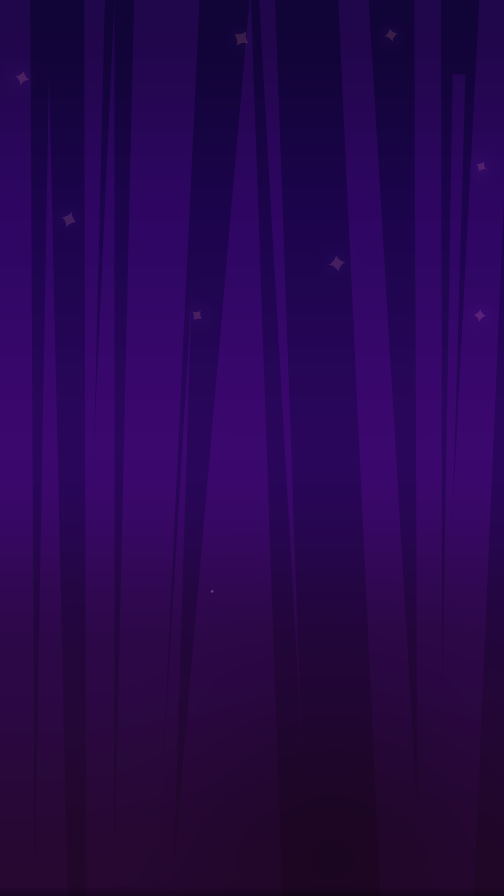
A Shadertoy shader for this background:

```glsl
// Each band: left edge at top and bottom, right edge at top and bottom
const vec4 TRUNKS[8] = vec4[8](
    vec4(0.060, 0.069, 0.167, 0.171), vec4(0.208, 0.165, 0.227, 0.145),
    vec4(0.227, 0.227, 0.266, 0.2255), vec4(0.396, 0.311, 0.495, 0.340),
    vec4(0.498, 0.560, 0.671, 0.755), vec4(0.7315, 0.838, 0.822, 0.829),
    vec4(0.875, 0.878, 0.951, 0.8585), vec4(1.017, 0.940, 1.1, 1.1));
const vec4 GAPS[4] = vec4[4](
    vec4(0.0998, 0.0683, 0.094, 0.1343), vec4(0.416, 0.3075, 0.398, 0.3432),
    vec4(0.514, 0.616, 0.546, 0.609), vec4(0.9007, 0.8708, 0.9278, 0.8762));
const vec2 SPARKLES[8] = vec2[8](
    vec2(0.044, 0.087), vec2(0.479, 0.043), vec2(0.776, 0.039), vec2(0.955, 0.186),
    vec2(0.137, 0.245), vec2(0.669, 0.294), vec2(0.391, 0.352), vec2(0.952, 0.352));

// Coverage of a tapering band; it vanishes where its edges cross
float taperedBand(vec2 p, vec4 edges, float px) {
    float left = mix(edges.x, edges.y, p.y);
    float right = mix(edges.z, edges.w, p.y);
    return clamp(min(p.x - left, right - p.x) / px + 0.5, 0.0, 1.0);
}

vec3 skyColor(float depth) {
    vec3 c = mix(vec3(0.125, 0.025, 0.29), vec3(0.185, 0.025, 0.39), smoothstep(0.0, 0.28, depth));
    c = mix(c, vec3(0.23, 0.03, 0.43), smoothstep(0.25, 0.5, depth));
    c = mix(c, vec3(0.175, 0.03, 0.28), smoothstep(0.5, 0.74, depth));
    return mix(c, vec3(0.15, 0.03, 0.19), smoothstep(0.7, 1.0, depth));
}

// Four-pointed star with concave sides
float sparkle(vec2 p, float radius, float px) {
    vec2 a = pow(abs(p), vec2(0.7));
    return 1.0 - smoothstep(radius - px, radius + px, pow(a.x + a.y, 1.0 / 0.7));
}

void mainImage(out vec4 fragColor, in vec2 fragCoord) {
    vec2 p = fragCoord / iResolution.xy;
    p.y = 1.0 - p.y;
    float px = 1.0 / iResolution.x;
    vec2 scale = vec2(1.0, iResolution.y / iResolution.x);

    // Trunks with slivers of light cut out
    float trunk = 0.0, gap = 0.0;
    for (int i = 0; i < 8; i++) trunk = max(trunk, taperedBand(p, TRUNKS[i], px));
    for (int i = 0; i < 4; i++) {
        float start = i == 3 ? 0.083 : 0.0;
        float below = clamp((p.y - start) * iResolution.y + 0.5, 0.0, 1.0);
        gap = max(gap, taperedBand(p, GAPS[i], px) * below);
    }
    trunk *= 1.0 - gap;

    vec3 color = skyColor(p.y);
    vec3 shade = mix(vec3(0.53, 0.55, 0.73), vec3(0.70, 0.8, 0.82), smoothstep(0.0, 0.5, p.y));
    shade = mix(shade, vec3(0.86, 0.9, 0.84), smoothstep(0.5, 0.95, p.y));
    color *= mix(vec3(1.0), shade, trunk);

    // Ground shadow and lower rim
    vec2 g = (p - vec2(0.66, 0.93)) * scale / vec2(0.27, 0.32);
    color *= 1.0 - vec3(0.18, 0.1, 0.2) * exp(-dot(g, g));
    color *= 1.0 - 0.25 * smoothstep(0.988, 1.0, p.y);

    // Dim sparkles with soft halos
    for (int i = 0; i < 8; i++) {
        vec2 d = (p - SPARKLES[i]) * scale;
        float angle = 0.25 + 0.45 * sin(float(i) * 2.3);
        float c = cos(angle), s = sin(angle);
        float radius = 0.0145 + 0.003 * sin(float(i) * 1.7);
        color += vec3(0.13, 0.09, 0.04) * sparkle(mat2(c, -s, s, c) * d, radius, px);
        color += vec3(0.02, 0.012, 0.025) * exp(-dot(d, d) / 0.0005);
    }
    float mote = length((p - vec2(0.421, 0.660)) * scale);
    color += vec3(0.25, 0.2, 0.22) * (1.0 - smoothstep(0.001, 0.004, mote));

    fragColor = vec4(color, 1.0);
}
```
